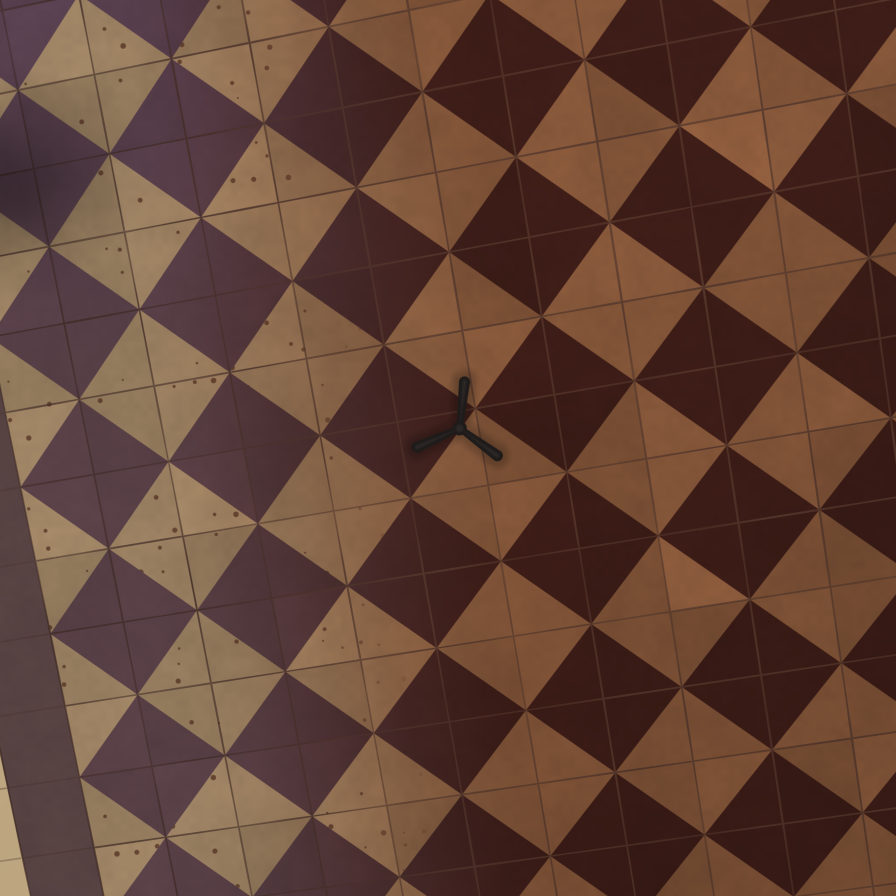
Reproduce this texture procedurally as a WebGL 2 fragment shader.

```glsl
#version 300 es
precision highp float;
uniform vec2 u_resolution;
out vec4 fragColor;

float hash(vec2 p) {
  p = fract(p * vec2(0.1631, 0.2973) + 0.17);
  p += dot(p, p.yx + 23.45);
  return fract((p.x + p.y) * p.x * 17.3);
}

float noise(vec2 p) {
  vec2 c = floor(p), f = fract(p);
  f = f * f * (3.0 - 2.0 * f);
  return mix(mix(hash(c), hash(c + vec2(1, 0)), f.x),
             mix(hash(c + vec2(0, 1)), hash(c + vec2(1, 1)), f.x), f.y);
}

// Canvas point (y down) to diamond lattice, with slight perspective
vec2 toLattice(vec2 p) {
  mat2 axes = mat2(vec2(0.1033, 0.0719), vec2(-0.0677, 0.1081) - 0.012 * p);
  return inverse(axes) * (p - vec2(0.5013, 0.2813));
}

vec2 distToInteger(vec2 p) {
  return 0.5 - abs(fract(p) - 0.5);
}

// Small pits scattered one per cell at most
float pits(vec2 p, float px) {
  vec2 cell = floor(p * 48.0);
  vec2 center = (cell + 0.25 + 0.5 * vec2(hash(cell + 7.0), hash(cell + 31.0))) / 48.0;
  float radius = mix(0.001, 0.0032, hash(cell + 53.0));
  float present = step(0.8, hash(cell + 11.0));
  return present * (1.0 - smoothstep(radius - px, radius + px, length(p - center)));
}

// Three tapered blades around a hub
float bladeDistance(vec2 p) {
  float d = length(p) - 0.008;
  for (int k = 0; k < 3; k++) {
    float angle = -1.466 + 2.0944 * float(k);
    vec2 dir = vec2(cos(angle), sin(angle));
    float t = clamp(dot(p, dir), 0.0, 0.052);
    d = min(d, length(p - dir * t) - mix(0.0035, 0.0062, t / 0.052));
  }
  return d;
}

void main() {
  vec2 p = gl_FragCoord.xy / u_resolution;
  p.y = 1.0 - p.y;
  float px = 0.8 / min(u_resolution.x, u_resolution.y);
  vec2 lattice = toLattice(p);
  vec2 tile = vec2(lattice.x + lattice.y, lattice.x - lattice.y);
  vec2 tileId = floor(tile);

  // Checkered diamonds
  vec2 edge = distToInteger(lattice) * 0.126;
  float parity = mod(floor(lattice.x) + floor(lattice.y), 2.0);
  float pale = smoothstep(-px, px, min(edge.x, edge.y) * (1.0 - 2.0 * parity));

  // Cool sheen on the left, warm shade on the right
  float sheen = 1.0 - smoothstep(0.14, 0.57, p.x - 0.1 * (p.y - 0.5) + 0.05 * (noise(p * 4.0) - 0.5));
  vec3 paleColor = mix(vec3(0.50, 0.325, 0.215), vec3(0.60, 0.50, 0.38), sheen);
  vec3 darkColor = mix(vec3(0.235, 0.11, 0.09), vec3(0.345, 0.25, 0.275), sheen);
  darkColor.b += 0.035 * sheen * (1.0 - smoothstep(0.0, 0.5, p.y));

  // Tile tint, mottling and pits
  float tint = 1.0 + 0.13 * (hash(tileId + 40.0) - 0.5);
  float odd = step(0.95, hash(tileId + 91.0));
  float mottle = 0.6 * noise(p * 35.0) + 0.4 * noise(p * 130.0) - 0.5;
  paleColor *= (tint + 0.08 * odd) * (1.0 + 0.10 * mottle);
  darkColor *= mix(1.0, tint, 0.6) * (1.0 + 0.08 * mottle);
  paleColor = mix(paleColor, vec3(0.32, 0.19, 0.13), 0.75 * pits(p, px) * smoothstep(0.1, 0.6, sheen));
  vec3 color = mix(darkColor, paleColor, pale);

  // Plain border band and cream strip beyond it
  float band = smoothstep(-px, px, (-6.0 - tile.y) * 0.087);
  float strip = smoothstep(-px, px, (-7.0 - tile.y) * 0.087);
  color = mix(color, vec3(0.34, 0.26, 0.26) * (1.0 + 0.1 * mottle), band);
  color = mix(color, vec3(0.74, 0.65, 0.50), strip);

  // Thin uneven joints between square tiles
  vec2 joint = distToInteger(tile) * vec2(0.093, 0.09);
  float halfWidth = 0.0008 + 0.0005 * noise(p * 22.0);
  vec2 lines = 1.0 - smoothstep(vec2(halfWidth - px), vec2(halfWidth + px), joint);
  vec3 jointColor = mix(vec3(0.35, 0.23, 0.18), vec3(0.25, 0.17, 0.15), max(sheen, 0.4 * pale));
  float jointWear = 0.5 + 0.4 * noise(p * 14.0 + 5.0);
  color = mix(color, jointColor, max(lines.x * (1.0 - 0.6 * band), lines.y) * jointWear);

  // Soft shadow at the left and dimming toward the lower right
  color *= 1.0 - 0.33 * exp(-dot((p - vec2(0.0, 0.2)) / vec2(0.1, 0.08), (p - vec2(0.0, 0.2)) / vec2(0.1, 0.08)));
  color *= 1.0 - 0.09 * smoothstep(0.9, 1.9, p.x + p.y);

  // Dark three-armed object with a faint shadow
  float blades = bladeDistance(p - vec2(0.513, 0.478));
  color *= 1.0 - 0.2 * (1.0 - smoothstep(0.0, 0.014, blades));
  vec3 bladeColor = vec3(0.12, 0.105, 0.10) + 0.05 * smoothstep(0.002, 0.006, -blades);
  color = mix(color, bladeColor, 1.0 - smoothstep(-px, px, blades));
  fragColor = vec4(color, 1.0);
}
```
